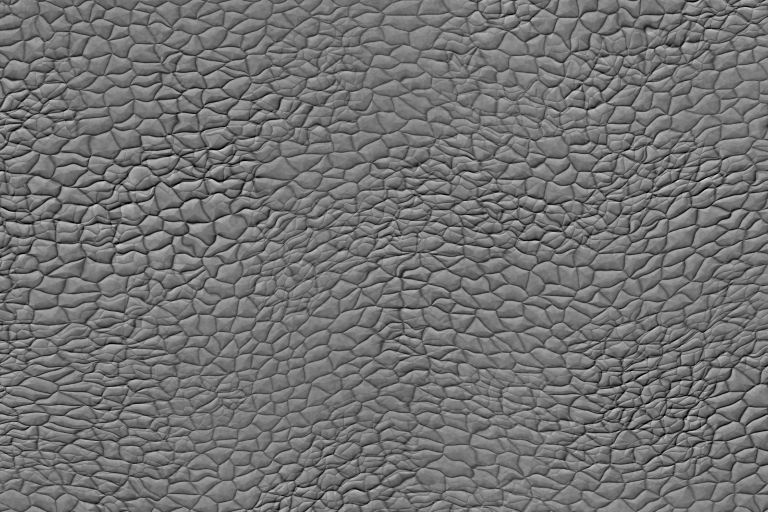
Reproduce this texture map procedurally as a Shadertoy shader.

```glsl
// Grey pebbled leather: flattened, creased grains lit from above.
#define GRAIN_DENSITY vec2(22.0, 33.0) // grains per canvas height, across and up
#define JITTER 0.88                    // irregularity of the grains
#define ROUNDNESS 4.0                  // steepness of the grain shoulders
#define FOLD_DEPTH 0.40                // strength of the small secondary folds
#define RELIEF 0.058                   // brightness per unit of slope
#define CREASE_DARK 0.15               // darkening inside the creases
#define CREASE_WIDTH 0.065
#define GRIT 0.10                      // fine surface texture
#define BASE_GREY 0.482
#define LIGHT_DIR vec2(-0.28, 0.96)

vec2 hash2(vec2 p) {
    vec3 q = fract(vec3(p.xyx) * vec3(0.1031, 0.1030, 0.0973));
    q += dot(q, q.yzx + 33.33);
    return fract((q.xx + q.yz) * q.zy);
}

float noise(vec2 p) {
    vec2 cell = floor(p), f = fract(p);
    f = f * f * (3.0 - 2.0 * f);
    float low = mix(hash2(cell).x, hash2(cell + vec2(1, 0)).x, f.x);
    float high = mix(hash2(cell + vec2(0, 1)).x, hash2(cell + vec2(1, 1)).x, f.x);
    return mix(low, high, f.y);
}

vec2 seedOffset(vec2 cell) {
    return 0.5 + JITTER * (hash2(cell + 71.0) - 0.5);
}

// Distance to the nearest border between Voronoi cells
float borderDistance(vec2 p) {
    vec2 cell = floor(p), f = fract(p), nearest = vec2(0.0);
    float best = 9.0;
    for (int j = -1; j <= 1; j++)
    for (int i = -1; i <= 1; i++) {
        vec2 o = vec2(i, j);
        vec2 r = o + seedOffset(cell + o) - f;
        float d = dot(r, r);
        if (d < best) { best = d; nearest = r; }
    }
    float border = 9.0;
    for (int j = -2; j <= 2; j++)
    for (int i = -2; i <= 2; i++) {
        vec2 o = vec2(i, j);
        vec2 r = o + seedOffset(cell + o) - f;
        vec2 across = r - nearest;
        if (dot(across, across) > 1e-5)
            border = min(border, dot(0.5 * (r + nearest), normalize(across)));
    }
    return border;
}

// Bends the rows of grains and roughens their outlines
vec2 warp(vec2 p) {
    vec2 flow = vec2(noise(p * 3.0 + 9.0), noise(p * 2.6)) - 0.5;
    vec2 ripple = vec2(noise(p * 42.0), noise(p * 42.0 + 57.0)) - 0.5;
    return p + flow * vec2(0.08, 0.14) + ripple * vec2(0.016, 0.011);
}

// Returns height and crease depth, in grain space
vec2 leather(vec2 g, float folding) {
    float grain = borderDistance(g);
    float fold = borderDistance(g * vec2(1.7, 1.5) + 13.7);
    float height = 1.0 - exp(-ROUNDNESS * grain);
    height += FOLD_DEPTH * folding * (1.0 - exp(-5.0 * fold));
    float crease = exp(-pow(grain / CREASE_WIDTH, 2.0));
    crease += 0.35 * folding * exp(-pow(fold / CREASE_WIDTH, 2.0));
    return vec2(height, crease);
}

float shade(vec2 p) {
    vec2 g = warp(p) * GRAIN_DENSITY;
    float folding = smoothstep(0.25, 0.75, noise(p * 9.0 + 31.0));
    float wear = mix(0.65, 1.3, noise(p * 5.0 + 4.0));

    // Slope towards the light
    const float eps = 0.05;
    vec2 here = leather(g, folding);
    float ahead = leather(g + LIGHT_DIR * eps, folding).x;
    float slope = (here.x - ahead) / eps;

    // Fine grit and broad, soft tone changes
    float grit = noise(p * vec2(130.0, 170.0)) + noise(p * vec2(260.0, 310.0) + 8.0) - 1.0;
    float tone = noise(p * 4.0 + 22.0) - 0.5;

    float grey = BASE_GREY + RELIEF * wear * slope;
    grey -= CREASE_DARK * wear * here.y;
    return grey + 0.5 * GRIT * grit + 0.03 * tone;
}

void mainImage(out vec4 fragColor, in vec2 fragCoord) {
    // Four samples per pixel smooth the creases
    float grey = 0.0;
    for (int j = 0; j < 2; j++)
    for (int i = 0; i < 2; i++) {
        vec2 offset = 0.5 * vec2(i, j) - 0.25;
        grey += 0.25 * shade((fragCoord + offset) / iResolution.y);
    }
    fragColor = vec4(vec3(clamp(grey, 0.0, 1.0)), 1.0);
}
```
